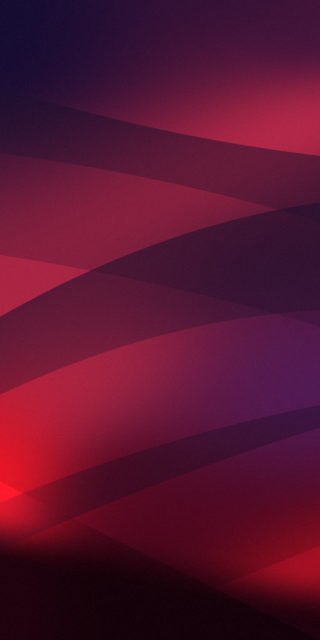
A Shadertoy shader for this background:

```glsl
// Crimson and plum backdrop: soft glows crossed by translucent curved folds.

const vec3 NAVY    = vec3(0.085, 0.045, 0.195);
const vec3 PLUM    = vec3(0.185, 0.062, 0.205);
const vec3 MULBERRY = vec3(0.315, 0.085, 0.230);
const vec3 WINE    = vec3(0.300, 0.026, 0.115);
const vec3 CRIMSON = vec3(0.685, 0.148, 0.265);
const vec3 ROSE    = vec3(0.735, 0.160, 0.290);
const vec3 SCARLET = vec3(0.910, 0.085, 0.150);
const vec3 VIOLET  = vec3(0.320, 0.105, 0.345);
const vec3 SHADE   = vec3(0.115, 0.062, 0.170);
const vec3 EMBER   = vec3(0.600, 0.055, 0.120);
const vec3 BLACKRED = vec3(0.105, 0.008, 0.045);

float hash(vec2 p) {
    vec3 q = fract(vec3(p.xyx) * 0.1031);
    q += dot(q, q.yzx + 33.33);
    return fract((q.x + q.y) * q.z);
}

// Parabola with the given heights at x = 0, 0.5 and 1
float curve(float x, float left, float middle, float right) {
    float bow = middle - 0.5 * (left + right);
    return mix(left, right, x) + 4.0 * bow * x * (1.0 - x);
}

// Smooth mask of the area under a curve
float under(float y, float edge) {
    float w = 0.9 / iResolution.x;
    return smoothstep(-w, w, edge - y);
}

// Blend a rotated elliptical glow over a colour
vec3 glow(vec3 base, vec2 p, vec2 centre, vec2 radius, float angle, vec3 tint, float strength) {
    vec2 d = p - centre;
    float c = cos(angle), s = sin(angle);
    vec2 q = vec2(c * d.x + s * d.y, c * d.y - s * d.x) / radius;
    return mix(base, tint, strength * exp(-dot(q, q)));
}

// Translucent fold between two curves, its opacity running from top to bottom
vec3 fold(vec3 base, float y, float top, float bottom, vec3 tint, vec2 opacity) {
    float mask = under(y, top) * (1.0 - under(y, bottom));
    float t = clamp((top - y) / max(top - bottom, 0.001), 0.0, 1.0);
    return mix(base, tint, mask * mix(opacity.x, opacity.y, t));
}

vec3 backdrop(vec2 p) {
    // Vertical base gradient
    vec3 col = mix(BLACKRED * 1.5, WINE, smoothstep(0.0, 0.4, p.y));
    col = mix(col, MULBERRY, smoothstep(0.4, 0.9, p.y));
    vec3 sky = mix(NAVY, PLUM, smoothstep(0.0, 0.6, p.x));
    col = mix(col, sky, smoothstep(1.25, 1.8, p.y));

    // Upper diagonal beam
    col = glow(col, p, vec2(0.50, 1.36), vec2(1.30, 0.29), 0.50, CRIMSON, 0.95);
    col = glow(col, p, vec2(1.05, 1.84), vec2(0.35, 0.17), -0.35, PLUM * 1.1, 0.70);
    col = glow(col, p, vec2(0.97, 1.61), vec2(0.36, 0.13), 0.40, ROSE, 0.75);

    // Middle: red on the left, dusk and violet on the right
    col = glow(col, p, vec2(0.00, 1.00), vec2(0.55, 0.36), 0.00, CRIMSON, 0.90);
    col = glow(col, p, vec2(0.82, 1.13), vec2(0.38, 0.18), 0.25, MULBERRY * 0.85, 0.65);
    col = glow(col, p, vec2(1.00, 0.78), vec2(0.42, 0.27), 0.00, VIOLET, 0.85);
    col = glow(col, p, vec2(0.20, 0.80), vec2(0.40, 0.19), 0.35, CRIMSON * 0.97, 0.85);

    // Lower embers
    col = glow(col, p, vec2(0.33, 0.50), vec2(0.22, 0.10), 0.40, WINE, 0.60);
    col = glow(col, p, vec2(-0.02, 0.50), vec2(0.23, 0.27), 0.00, SCARLET, 1.00);
    col = glow(col, p, vec2(1.00, 0.24), vec2(0.36, 0.16), 0.30, EMBER, 0.85);

    // Falling shadow at the foot
    float foot = 0.33 - 0.20 * p.x;
    return mix(BLACKRED, col, smoothstep(foot - 0.09, foot + 0.08, p.y));
}

void mainImage(out vec4 fragColor, in vec2 fragCoord) {
    vec2 p = fragCoord / iResolution.xy * vec2(1.0, 2.0);
    float x = p.x;
    vec3 col = backdrop(p);

    // Descending folds
    float crest  = curve(x, 1.727, 1.596, 1.513);
    float ridge  = curve(x, 1.521, 1.435, 1.307);
    float valley = curve(x, 1.203, 1.109, 0.979);
    col = fold(col, p.y, crest, ridge, SHADE, vec2(0.52, 0.50));
    col = fold(col, p.y, ridge, valley, SHADE, vec2(0.25));

    // Rising folds
    float sail = curve(x, 1.010, 1.242, 1.367);
    float keel = curve(x, 0.766, 0.951, 1.031);
    col = fold(col, p.y, sail, keel, SHADE, vec2(0.58, 0.33));

    float ribbonTop = curve(x, 0.430, 0.609, 0.734);
    float ribbonLow = curve(x, 0.281, 0.490, 0.664);
    float ribbon = mix(0.16, 0.36, smoothstep(0.0, 0.3, x));
    col = fold(col, p.y, ribbonTop, ribbonLow, SHADE * 0.8, vec2(ribbon));

    // Lower crossing sheets
    float slope = under(p.y, curve(x, 0.495, 0.245, 0.0));
    col *= mix(1.0, mix(1.18, 0.80, smoothstep(0.0, 0.35, x)), slope);
    float corner = under(p.y, curve(x, -0.107, 0.095, 0.294));
    col *= 1.0 + 0.18 * corner * (1.0 - slope);

    // Fine grain
    col += (hash(floor(p * 256.0)) - 0.5) * 0.012;
    fragColor = vec4(clamp(col, 0.0, 1.0), 1.0);
}
```
